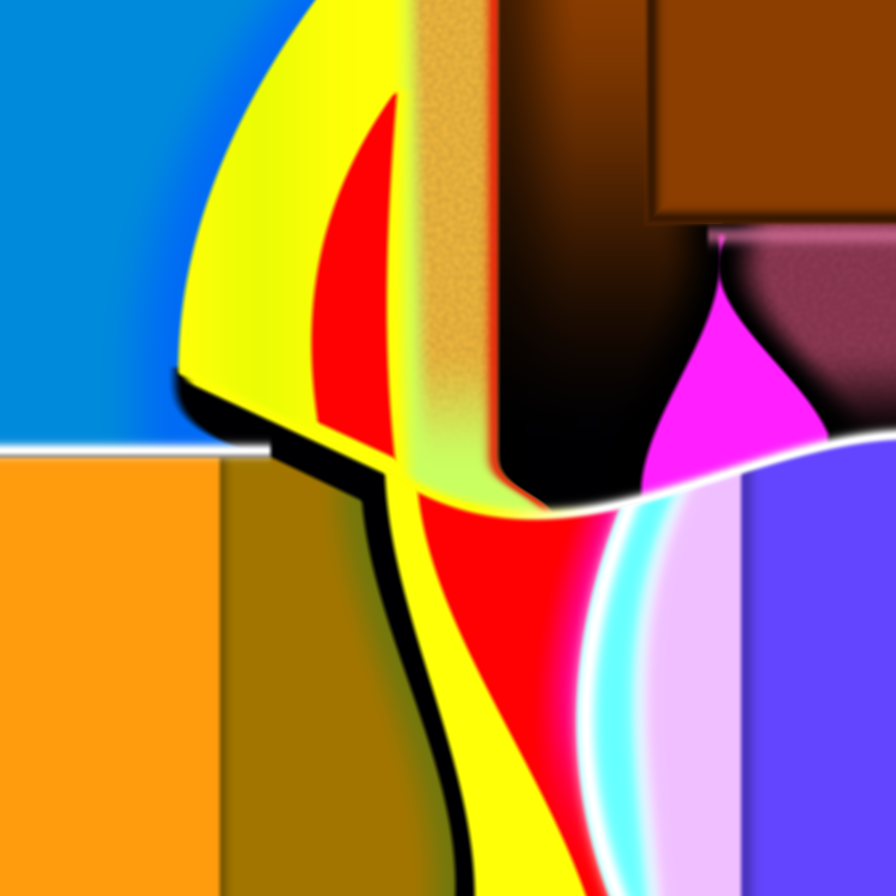
Reproduce this background procedurally as a WebGL 2 fragment shader.

```glsl
#version 300 es
precision highp float;
// Abstract painted panels: a yellow dome, a dark alcove and a violet hall.
// Edges are cubics through four evenly spaced values; panels are layered
// from back to front with soft masks, then rim glows and fine grain.
uniform vec2 u_resolution;
out vec4 fragColor;

const float SOFT = 0.004;
const float GRAIN_SCALE = 150.0;
const float GRAIN = 0.07;
const float FLOOR_LINE = 0.503;
const vec3 SKY = vec3(0.0, 0.54, 0.86);
const vec3 SKY_EDGE = vec3(0.0, 0.42, 0.96);
const vec3 ORANGE = vec3(1.0, 0.61, 0.05);
const vec3 OLIVE = vec3(0.63, 0.46, 0.0);
const vec3 YELLOW = vec3(1.0, 1.0, 0.03);
const vec3 LIME = vec3(0.79, 1.0, 0.38);
const vec3 TAN = vec3(0.89, 0.68, 0.23);
const vec3 RED = vec3(1.0, 0.0, 0.01);
const vec3 ROSE = vec3(1.0, 0.0, 0.55);
const vec3 BROWN = vec3(0.55, 0.24, 0.0);
const vec3 MAUVE = vec3(0.53, 0.21, 0.31);
const vec3 MAGENTA = vec3(1.0, 0.12, 1.0);
const vec3 CYAN = vec3(0.4, 1.0, 1.0);
const vec3 LAVENDER = vec3(0.94, 0.75, 1.0);
const vec3 VIOLET = vec3(0.39, 0.27, 1.0);
const vec3 INK = vec3(0.0, 0.0, 0.01);
const vec3 WHITE = vec3(1.0);

// Cubic through four values spaced evenly from a to b
float curve(vec4 v, float a, float b, float at) {
    float s = 3.0 * clamp((at - a) / (b - a), 0.0, 1.0);
    float s1 = s - 1.0, s2 = s - 2.0, s3 = s - 3.0;
    return dot(v, vec4(-s1 * s2 * s3 / 6.0, s * s2 * s3 / 2.0,
                       -s * s1 * s3 / 2.0, s * s1 * s2 / 6.0));
}

float past(float d) { return smoothstep(-SOFT, SOFT, d); }

float glow(float d, float width) { return exp(-d * d / (width * width)); }

vec2 gradient(vec2 cell) {
    float h = fract(sin(dot(cell, vec2(127.1, 311.7))) * 43758.5);
    return vec2(cos(h * 6.2832), sin(h * 6.2832));
}

float gradientNoise(vec2 p) {
    vec2 i = floor(p), f = fract(p), u = f * f * (3.0 - 2.0 * f);
    vec2 e = vec2(0.0, 1.0);
    return mix(mix(dot(gradient(i), f), dot(gradient(i + e.yx), f - e.yx), u.x),
               mix(dot(gradient(i + e), f - e), dot(gradient(i + 1.0), f - 1.0), u.x), u.y);
}

// Orange and olive ground with the bent ink band beside it
vec3 ground(float x, float t) {
    float bandLeft = curve(vec4(0.404, 0.4375, 0.486, 0.508), 0.56, 1.0, t);
    vec3 olive = mix(OLIVE, vec3(0.45, 0.47, 0.05), smoothstep(0.05, 0.0, bandLeft - x));
    olive *= 1.0 - 0.25 * glow(x - 0.247, 0.008);
    vec3 c = mix(ORANGE, olive, past(x - 0.245));
    float bandTop = 0.51 + 0.48 * max(x - 0.302, 0.0);
    return mix(INK, c, past(bandLeft - x) * past(t - bandTop));
}

// Yellow, red, cyan, lavender and violet strips below the horizon
vec3 hall(float x, float t) {
    float redLeft = curve(vec4(0.466, 0.509, 0.585, 0.654), 0.544, 1.0, t);
    float redRight = curve(vec4(0.694, 0.652, 0.646, 0.68), 0.5625, 1.0, t);
    float cyanRight = curve(vec4(0.768, 0.72, 0.716, 0.729), 0.534, 1.0, t);
    float blush = smoothstep(0.055, 0.0, redRight - x) * smoothstep(1.0, 0.75, t);
    vec3 c = mix(YELLOW, mix(RED, ROSE, blush), past(x - redLeft));
    c = mix(c, CYAN, past(x - redRight));
    c = mix(c, LAVENDER, smoothstep(-0.012, 0.012, x - cyanRight));
    c = mix(c, WHITE, glow(x - redRight - 0.01, 0.012));
    c = mix(c, WHITE, 0.6 * glow(x - cyanRight, 0.012));
    vec3 violet = VIOLET * (1.0 - 0.25 * glow(x - 0.832, 0.01));
    return mix(c, violet, past(x - 0.827));
}

// Dark alcove with its corner block and magenta peak
vec3 alcove(float x, float t, float grain) {
    float peakLeft = curve(vec4(0.802, 0.789, 0.746, 0.716), 0.267, 0.54, t);
    float peakRight = curve(vec4(0.809, 0.815, 0.872, 0.924), 0.267, 0.484, t);
    vec3 c = mix(BROWN, INK, smoothstep(-0.05, 0.51, t));
    c *= mix(0.45, 1.0, smoothstep(0.555, 0.65, x));
    c *= smoothstep(0.0, 0.07, peakLeft - x + 0.09 * step(t, 0.25));
    vec3 right = MAUVE * (1.0 + grain) * smoothstep(0.005, 0.06, x - peakRight);
    right *= smoothstep(0.5, 0.38, t);
    c = mix(c, right, past(x - 0.806));
    float peak = past(x - peakLeft) * past(peakRight - x) * past(t - 0.262);
    c = mix(c, MAGENTA, peak);
    c = mix(c, vec3(0.85, 0.45, 0.62), 0.65 * glow(t - 0.263, 0.01) * past(x - 0.79));
    float inset = min(x - 0.721, 0.25 - t);
    vec3 block = BROWN * (1.0 - 0.6 * glow(inset - 0.006, 0.009));
    return mix(c, block, past(inset));
}

// Dome with its red sliver and textured tan flank
vec3 dome(float x, float t, float horizon, float grain) {
    vec3 c = mix(YELLOW, vec3(0.85, 0.98, 0.0), 0.5 * glow(x - 0.29, 0.06));
    vec3 flank = mix(LIME, TAN * (1.0 + grain), smoothstep(0.47, 0.5, x + 0.025 * (1.0 - t)) * smoothstep(0.53, 0.38, t));
    c = mix(c, flank, smoothstep(0.435, 0.47, x));
    float sliverLeft = curve(vec4(0.44, 0.375, 0.349, 0.354), 0.104, 0.466, t);
    float sliverRight = curve(vec4(0.443, 0.434, 0.432, 0.441), 0.104, 0.514, t);
    float sliver = past(x - sliverLeft) * past(sliverRight - x);
    c = mix(c, YELLOW, glow(x - sliverRight, 0.012) * past(t - 0.1));
    c = mix(c, RED, sliver * past(t - 0.104) * past(horizon - 0.018 - t));
    float corner = smoothstep(0.5, 0.575, t);
    float wall = 0.556 + 0.06 * corner * corner;
    c = mix(c, vec3(0.9, 0.1, 0.03), 0.85 * glow(x - wall + 0.004, 0.009));
    return mix(c, alcove(x, t, grain), past(x - wall));
}

void main() {
    vec2 uv = gl_FragCoord.xy / u_resolution;
    float x = uv.x, t = 1.0 - uv.y; // t runs from the top edge down
    float grain = GRAIN * gradientNoise(uv * GRAIN_SCALE);
    float fall = max(0.4167 - t, 0.0) / 0.4167;
    float domeEdge = 0.199 + 0.153 * fall * fall;
    float horizon = x < 0.436 ? 0.4167 + 0.464 * (x - 0.198)
                  : curve(vec4(0.527, 0.574, 0.529, 0.486), 0.436, 1.0, x);

    // Sky and the ink shadow under the dome
    vec3 c = mix(SKY, SKY_EDGE, smoothstep(0.09, 0.0, domeEdge - x));
    float dip = max(t - 0.4167, 0.0) / 0.083;
    c = mix(c, INK, smoothstep(-0.012, 0.006, x - 0.198 - 0.07 * dip * dip * dip) * past(t - 0.41));
    c = mix(c, ground(x, t), past(t - FLOOR_LINE));
    c = mix(c, WHITE, glow(t - FLOOR_LINE, 0.008) * past(0.302 - x));

    // Panels on both sides of the horizon
    float bandRight = curve(vec4(0.43, 0.459, 0.505, 0.53), 0.534, 1.0, t);
    c = mix(c, hall(x, t), past(x - bandRight) * past(t - horizon));
    c = mix(c, dome(x, t, horizon, grain), past(x - domeEdge) * past(horizon - t));

    // Bright rim along the horizon
    vec3 rim = mix(YELLOW, WHITE, smoothstep(0.52, 0.68, x));
    c = mix(c, rim, glow(t - horizon, 0.008) * smoothstep(0.2, 0.22, x) * past(horizon - t + 0.006));
    fragColor = vec4(clamp(c, 0.0, 1.0), 1.0);
}
```
